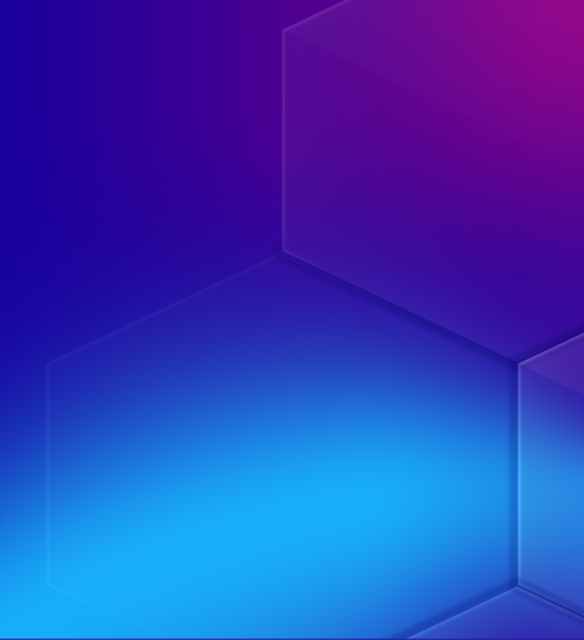
Write a WebGL 1 fragment shader that draws this background.

```glsl
precision highp float;
uniform vec2 u_resolution;

// Signed distance to an upright hexagon centred at the origin
float hexagon(vec2 p) {
  p = abs(p);
  return max(p.x - 0.367, dot(p, vec2(0.427, 0.904)) - 0.313);
}

// Blue to violet field with a magenta corner
vec3 backdrop(vec2 p) {
  float violet = clamp(p.x / 0.45, 0.0, 1.0) * mix(0.4, 1.0, smoothstep(0.5, 0.85, p.y));
  vec3 color = mix(vec3(0.095, 0.0, 0.615), vec3(0.29, 0.0, 0.57), violet);
  float corner = length(p - vec2(0.917, 1.0)) / 0.28;
  return mix(color, vec3(0.56, 0.0, 0.53), exp(-corner * corner));
}

// Cyan glow along a curved ridge, softer below than above
float glow(vec2 p) {
  float fromRight = 0.78 - p.x;
  float height = p.y - 0.235 + 0.39 * fromRight * fromRight;
  float above = 0.28 - 0.2 * p.x * p.x;
  float below = mix(0.42, 0.2, smoothstep(0.3, 0.85, p.x));
  float d = height / (height > 0.0 ? above : below);
  return exp(-d * d) * (1.0 - 0.25 * smoothstep(0.55, 0.92, p.x));
}

// Translucent glass panel with a shadowed gap and a lit rim
vec3 addPanel(vec3 color, vec2 p, vec2 cell) {
  vec2 local = p - vec2(0.44, 0.259) - cell * vec2(0.369, 0.5215);
  float strength = 0.15 + 0.4 * cell.x;
  float d = hexagon(local);
  float inside = 1.0 - smoothstep(-0.0015, 0.0015, d);

  // Gap around the panel
  float gap = (1.0 - inside) * (1.0 - smoothstep(0.008, 0.02, d));
  gap *= min(cell.x, 1.0) * (1.0 - smoothstep(0.6, 0.63, p.y));
  color *= mix(vec3(1.0), vec3(0.76, 0.8, 0.91), gap);

  // Glass tint and upper facet
  color = mix(color, vec3(1.0), 0.08 * strength * inside * exp(5.0 * min(d, 0.0)));
  float across = local.x + 0.367;
  float facet = smoothstep(-0.004, 0.004, local.y - 0.173 + 0.47 * across);
  facet *= inside * exp(-3.0 * max(across, 0.0));
  color = mix(color, vec3(0.5, 0.35, 0.75), 0.24 * strength * strength * facet);

  // Rim light from the upper left
  float rim = (d + 0.002) / 0.0028;
  float lit = smoothstep(0.0, 0.3, local.y - local.x);
  return color + vec3(0.1, 0.11, 0.08) * (0.1 + strength) * lit * exp(-rim * rim);
}

void main() {
  vec2 p = gl_FragCoord.xy / u_resolution.y;
  p.x *= 0.9141 * u_resolution.y / u_resolution.x;
  vec3 color = mix(backdrop(p), vec3(0.09, 0.68, 0.98), glow(p));

  // Four neighbouring cells of the honeycomb
  for (int i = 0; i < 4; i++) {
    float turn = 1.570796 * float(i);
    color = addPanel(color, p, vec2(1.0 - cos(turn), sin(turn)));
  }

  // Dark lower border
  float border = 1.0 - smoothstep(0.001, 0.0035, p.y);
  color = mix(color, vec3(0.14, 0.12, 0.58), 0.8 * border);
  gl_FragColor = vec4(color, 1.0);
}
```
